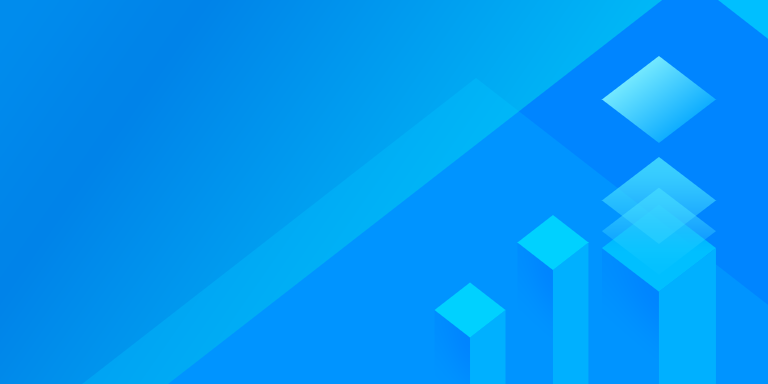
A WebGL 1 fragment shader for this background:

```glsl
precision highp float;
// Blue diagonal backdrop with three isometric pillars and floating translucent tiles.
uniform vec2 u_resolution;

#define SLOPE 0.777
#define PEAK vec2(1.2396, 0.797)
#define SMALL_TILE vec2(0.0924, 0.0716)
#define LARGE_TILE vec2(0.1484, 0.1133)
#define TOWER_X 1.716
#define SHADOW_DEPTH 0.20
#define DEEP_BLUE vec3(0.0, 0.52, 1.0)
#define MID_BLUE vec3(0.0, 0.58, 1.0)
#define FACE_BLUE vec3(0.0, 0.69, 1.0)
#define CYAN vec3(0.0, 0.82, 1.0)

// Antialiased coverage of a signed distance, one pixel wide.
float coverage(float d) {
  return clamp(0.5 - d * u_resolution.y, 0.0, 1.0);
}

// Area below a line through a point.
float below(vec2 p, vec2 point, float slope) {
  vec2 q = p - point;
  return coverage((q.y - slope * q.x) / length(vec2(1.0, slope)));
}

float diamond(vec2 q, vec2 size) {
  float d = dot(abs(q) / size, vec2(1.0)) - 1.0;
  return coverage(d * size.x * size.y / length(size));
}

// Lit right face and fading shadow on the left face.
vec3 pillarBody(vec3 color, vec2 q, vec2 size) {
  float depth = -q.y - size.y * (1.0 - abs(q.x) / size.x);
  float body = coverage(max(abs(q.x) - size.x, -depth * 0.79));
  float right = coverage(-q.x);
  float fade = 1.0 - smoothstep(0.0, SHADOW_DEPTH, depth);
  fade *= mix(0.45, 1.0, smoothstep(-size.x, 0.0, q.x));
  color = mix(color, DEEP_BLUE, body * (1.0 - right) * fade);
  return mix(color, FACE_BLUE, body * right);
}

vec3 backdrop(vec2 p) {
  // Sloping gradient: a dark valley that brightens toward the diagonal.
  float t = dot(p - vec2(0.0, 1.0), vec2(0.82, -0.57));
  vec3 valley = vec3(0.0, 0.515, 0.913);
  vec3 color = mix(vec3(0.0, 0.55, 0.93), valley, smoothstep(0.0, 0.45, t));
  color = mix(color, vec3(0.0, 0.72, 0.965), clamp((t - 0.45) / 0.96, 0.0, 1.0));

  // Broad translucent triangle and the solid area under the diagonal.
  float triangle = below(p, PEAK, SLOPE) * below(p, PEAK, -SLOPE);
  color = mix(color, vec3(0.0, 0.78, 1.0), 0.3 * triangle);
  float ground = below(p, vec2(0.4375, 0.0), SLOPE);
  color = mix(color, mix(DEEP_BLUE, MID_BLUE, triangle), ground);

  // Bright upper corner.
  float corner = 1.0 - below(p, vec2(1.87, 1.0), -SLOPE);
  return mix(color, vec3(0.0, 0.75, 1.0), corner);
}

void main() {
  vec2 p = gl_FragCoord.xy / u_resolution.y;
  vec3 color = backdrop(p);

  // Two small pillars, rising to the right.
  for (int i = 0; i < 2; i++) {
    vec2 q = p - vec2(1.224, 0.1927) - float(i) * vec2(0.216, 0.1758);
    color = pillarBody(color, q, SMALL_TILE);
    color = mix(color, CYAN, diamond(q, SMALL_TILE));
  }

  // Large pillar with a top that dissolves upward.
  vec2 q = p - vec2(TOWER_X, 0.354);
  color = pillarBody(color, q, LARGE_TILE);
  float solid = 1.0 - 0.6 * smoothstep(-0.02, 0.11, q.y);
  color = mix(color, vec3(0.0, 0.75, 1.0), diamond(q, LARGE_TILE) * solid);

  // Two overlapping glass tiles, lower one first.
  for (int i = 0; i < 2; i++) {
    float upper = float(i);
    q = p - vec2(TOWER_X, 0.398 + 0.080 * upper);
    float light = smoothstep(-1.0, 1.0, q.y / LARGE_TILE.y);
    float alpha = mix(mix(0.05, 0.30, upper), mix(0.65, 0.85, upper), light);
    color = mix(color, vec3(0.27, 0.87, 1.0), diamond(q, LARGE_TILE) * alpha);
  }

  // Highest tile, lit from the upper left.
  q = p - vec2(TOWER_X, 0.741);
  float shade = dot(q / LARGE_TILE, vec2(0.5, -0.5)) + 0.5;
  vec3 tile = mix(vec3(0.45, 0.91, 1.0), vec3(0.06, 0.68, 1.0), clamp(shade, 0.0, 1.0));
  color = mix(color, tile, diamond(q, LARGE_TILE));

  gl_FragColor = vec4(color, 1.0);
}
```
